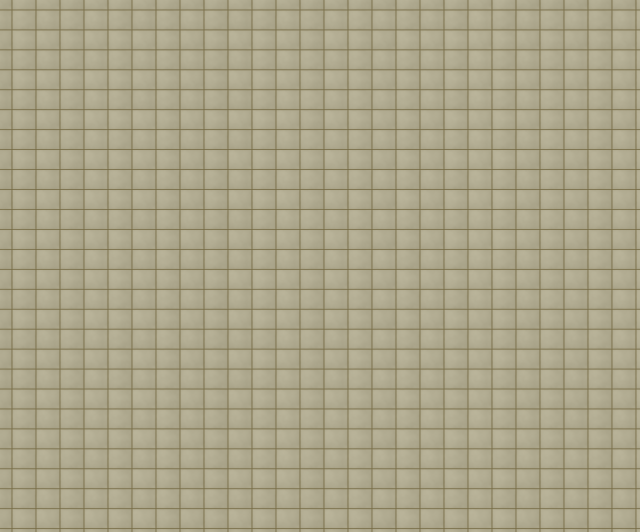
This texture is drawn by a Shadertoy shader. Its source:

```glsl
// Small beige ceramic tiles in a straight grid with thin olive grout.
// Each glaze has a soft sheen at upper left, cloudy mottling and worn rims;
// a two by two set of tile variants repeats, with faint tone drift by cell.

#define TILES 26.667             // tiles across and down the canvas
#define GRID_SHIFT vec2(0.5, 0.8333)
#define TILE_ASPECT 1.2          // tile width over height
#define GROUT_WIDTH 0.036        // in tile heights
#define SHEEN 0.034
#define MOTTLE 0.034
#define RIM_WEAR 0.060
#define CELL_DRIFT 0.010
#define GLAZE vec3(0.692, 0.670, 0.568)
#define GROUT vec3(0.450, 0.405, 0.250)

float hash(vec2 p) {
    return fract(sin(dot(p, vec2(127.1, 311.7))) * 43758.5453);
}

float valueNoise(vec2 p) {
    vec2 i = floor(p), f = fract(p);
    f = f * f * (3.0 - 2.0 * f);
    return mix(mix(hash(i), hash(i + vec2(1, 0)), f.x),
               mix(hash(i + vec2(0, 1)), hash(i + vec2(1, 1)), f.x), f.y);
}

float clouds(vec2 p) {
    float sum = 0.0, gain = 0.57;
    for (int octave = 0; octave < 3; octave++) {
        sum += gain * valueNoise(p);
        p = p * 2.0 + 7.3;
        gain *= 0.5;
    }
    return sum;
}

// Share of a pixel covered by a line of the given width, per axis
vec2 lineCoverage(vec2 dist, float width, vec2 pixel) {
    return clamp((0.5 * (width + pixel) - dist) / pixel,
                 vec2(0.0), min(vec2(1.0), width / pixel));
}

void mainImage(out vec4 fragColor, in vec2 fragCoord) {
    vec2 grid = fragCoord / iResolution.xy * TILES + GRID_SHIFT;
    vec2 cell = floor(grid), local = fract(grid);
    vec2 tileSize = vec2(TILE_ASPECT, 1.0);
    vec2 pixel = TILES / iResolution.xy * tileSize;
    vec2 edgeDist = min(local, 1.0 - local) * tileSize;

    // Glaze: variant sheen, fall-off to lower right, mottling
    vec2 variant = mod(cell, 2.0);
    float strength = 0.6 + 0.6 * hash(variant + 3.7);
    vec2 fromSheen = (local - vec2(0.28, 0.66)) * tileSize;
    float tone = SHEEN * strength * (exp(-5.0 * dot(fromSheen, fromSheen)) - 0.35);
    tone += 0.014 * (local.y - local.x);
    tone += MOTTLE * (clouds(local * tileSize * 3.5 + variant * 19.0) - 0.5);
    tone += CELL_DRIFT * (hash(vec2(cell.x, variant.y)) - 0.5);
    tone += 0.5 * CELL_DRIFT * (hash(cell + 41.0) - 0.5);

    // Rims: brownish wear beside the joints, broken up by noise
    float rim = exp(-22.0 * min(edgeDist.x, edgeDist.y));
    rim *= 0.4 + 0.8 * clouds(local * 6.0 + variant * 11.0);
    vec3 color = GLAZE + tone - RIM_WEAR * rim * vec3(0.9, 1.0, 1.15);

    // Grout lines
    vec2 lines = lineCoverage(edgeDist, GROUT_WIDTH, pixel);
    float grout = 1.0 - (1.0 - lines.x) * (1.0 - lines.y);
    color = mix(color, GROUT, grout);

    fragColor = vec4(color, 1.0);
}
```
